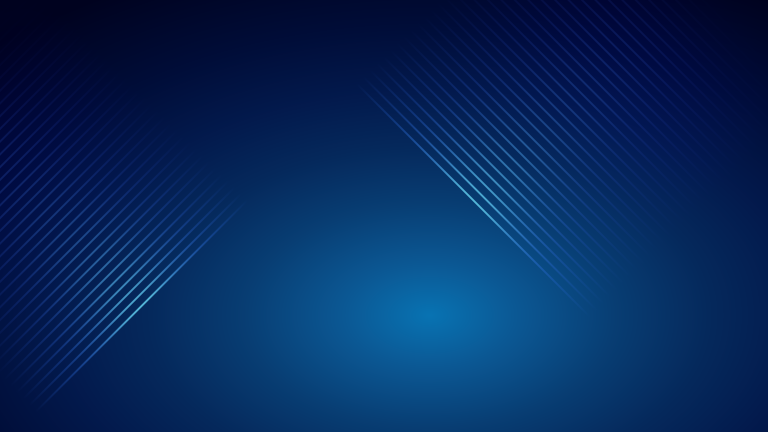
A WebGL 1 fragment shader for this background:

```glsl
precision highp float;
// Deep blue backdrop: an elliptical glow low in the centre fades to navy corners.
// Two blocks of fine 45 degree lines, each brightest at the middle of its
// leading edge, dissolve along their length and towards the upper corners.

uniform vec2 u_resolution;

// All lengths are in canvas heights, origin at the lower left.
const vec2 GLOW_CENTER = vec2(0.995, 0.27);
const float GLOW_STRETCH = 1.66;

const vec3 GLOW_CORE = vec3(0.03, 0.45, 0.70);
const vec3 GLOW_RIM  = vec3(0.045, 0.345, 0.58);
const vec3 AZURE     = vec3(0.03, 0.24, 0.45);
const vec3 COBALT    = vec3(0.02, 0.16, 0.36);
const vec3 DEEP_BLUE = vec3(0.01, 0.10, 0.30);
const vec3 NAVY      = vec3(0.00, 0.05, 0.22);
const vec3 MIDNIGHT  = vec3(0.00, 0.008, 0.12);

const vec3 LINE_CYAN   = vec3(0.38, 0.80, 0.92);
const vec3 LINE_BLUE   = vec3(0.16, 0.40, 0.86);
const vec3 LINE_INDIGO = vec3(0.11, 0.20, 0.64);
const vec3 HAZE        = vec3(0.00, -0.01, 0.035);

const float LINE_HALF_WIDTH = 0.0021;
const float LINE_FADE = 3.0;      // brightness lost per canvas height
const float LINE_OPACITY = 0.85;

// Block layout: leading edge, line spacing, middle and half length.
const vec4 RIGHT_BLOCK = vec4(1.632, 0.0311, 0.56, 0.54);
const vec4 LEFT_BLOCK  = vec4(-0.036, 0.0295, 0.62, 0.49);

// Linear ramp from one colour to the next between two radii.
vec3 ramp(vec3 base, vec3 next, float from, float to, float r) {
  return mix(base, next, clamp((r - from) / (to - from), 0.0, 1.0));
}

vec3 background(vec2 p) {
  float r = length((p - GLOW_CENTER) / vec2(GLOW_STRETCH, 1.0));
  vec3 color = ramp(GLOW_CORE, GLOW_RIM, 0.0, 0.12, r);
  color = ramp(color, AZURE, 0.12, 0.26, r);
  color = ramp(color, COBALT, 0.26, 0.39, r);
  color = ramp(color, DEEP_BLUE, 0.39, 0.52, r);
  color = ramp(color, NAVY, 0.52, 0.67, r);
  return ramp(color, MIDNIGHT, 0.67, 0.87, r);
}

// "across" counts away from the leading edge, "along" follows the lines.
vec3 addLines(vec3 color, float across, float along, vec4 block) {
  float offset = across - block.x;
  float index = floor(offset / block.y + 0.5);
  float inside = step(-0.5, index);
  index = max(index, 0.0);

  // Diagonal coordinates are sqrt(2) longer than true distances.
  float dist = abs(offset - index * block.y) * 0.7071;
  float pixel = 1.0 / u_resolution.y;
  float stroke = 1.0 - smoothstep(LINE_HALF_WIDTH - 0.6 * pixel,
                                  LINE_HALF_WIDTH + 0.7 * pixel, dist);

  // Soft envelope along each line, and a decay from line to line.
  float t = (along - block.z) / block.w;
  float envelope = max(1.0 - t * t, 0.0);
  float decay = exp(-LINE_FADE * index * block.y);
  float highlight = exp(-7.0 * t * t) * decay;

  vec3 ink = mix(LINE_INDIGO, LINE_BLUE, decay);
  ink = mix(ink, LINE_CYAN, highlight);
  float opacity = LINE_OPACITY * envelope * mix(0.22, 1.0, decay);
  opacity *= mix(0.62, 1.0, exp(-5.0 * t * t));
  opacity *= 1.0 - smoothstep(0.65, 1.05, offset);

  // Faint violet haze behind the far lines.
  float haze = envelope * smoothstep(0.1, 0.7, offset);
  haze *= 1.0 - smoothstep(0.75, 1.1, offset);
  return mix(color + HAZE * haze, ink, stroke * opacity * inside);
}

void main() {
  vec2 p = gl_FragCoord.xy / u_resolution.y;
  // Keep the composition centred on other aspect ratios.
  p.x += 0.5 * (16.0 / 9.0 - u_resolution.x / u_resolution.y);

  float rising = p.x + p.y;
  float falling = p.x - p.y;
  vec3 color = background(p);
  color = addLines(color, rising, falling, RIGHT_BLOCK);
  color = addLines(color, -falling, rising, LEFT_BLOCK);
  gl_FragColor = vec4(color, 1.0);
}
```
